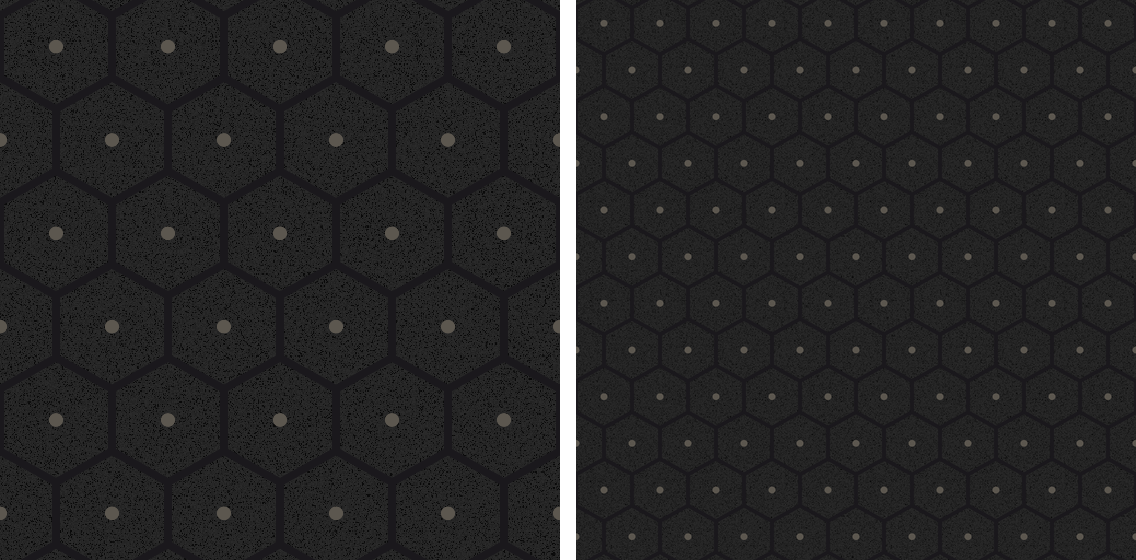
Left, the tile; right, the same tile 2 across and 2 down.
A Shadertoy shader for this pattern:

```glsl
float hash(ivec2 cell) {
    uint n = uint(cell.x) * 1597334677u ^ uint(cell.y) * 3812015801u;
    n = (n ^ (n >> 16)) * 2246822519u;
    n = (n ^ (n >> 13)) * 3266489917u;
    return float((n ^ (n >> 16)) & 65535u) / 65535.0;
}

// Offset from the nearest centre of a staggered lattice with unit spacing
vec2 hexOffset(vec2 p) {
    vec2 period = vec2(1.0, sqrt(3.0));
    vec2 a = mod(p + 0.5 * period, period) - 0.5 * period;
    vec2 b = mod(p, period) - 0.5 * period;
    return dot(a, a) < dot(b, b) ? a : b;
}

// Distance from the centre measured toward the sides; 0.5 on the border
float hexRadius(vec2 p) {
    p = abs(p);
    return max(p.x, dot(p, vec2(0.5, 0.5 * sqrt(3.0))));
}

void mainImage(out vec4 fragColor, in vec2 fragCoord) {
    vec2 uv = fragCoord / iResolution.xy;

    // Five columns and six staggered rows
    vec2 p = uv * vec2(5.0, 3.0 * sqrt(3.0));
    vec2 offset = hexOffset(p - vec2(0.0, 0.25 * sqrt(3.0)));
    float blur = 2.5 / min(iResolution.x, iResolution.y);

    // Fine wrapping grain with sparse dark specks
    float grain = hash(ivec2(mod(floor(uv * 512.0), 512.0)));
    float shade = 0.17 - 0.05 * grain - 0.09 * smoothstep(0.8, 1.0, grain);
    vec3 color = vec3(shade);

    // Joints between tiles
    float joint = smoothstep(-blur, blur, hexRadius(offset) - 0.465);
    color = mix(color, vec3(0.10, 0.094, 0.108), joint);

    // Centre studs
    float stud = 1.0 - smoothstep(-blur, blur, length(offset) - 0.063);
    color = mix(color, vec3(0.36, 0.34, 0.31), stud);

    fragColor = vec4(color, 1.0);
}
```
